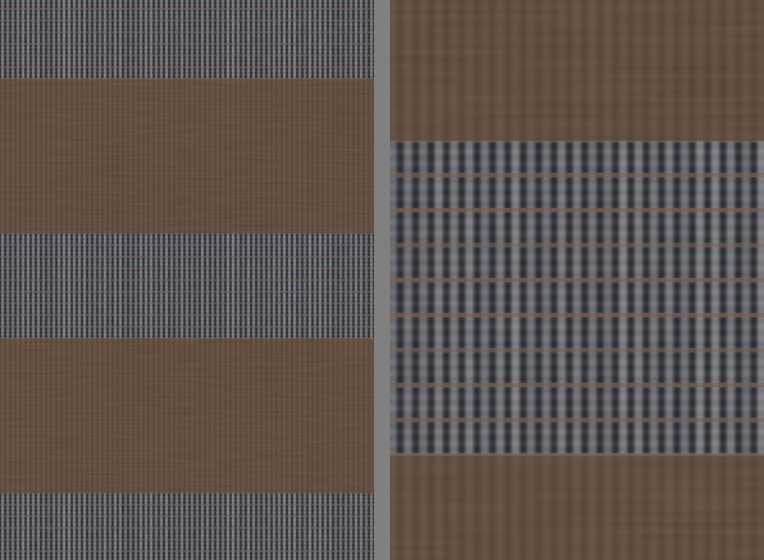
Left: the whole. Right: its middle third, enlarged.
Reproduce this pattern procedurally as a Shadertoy shader.

```glsl
// Woven cloth: brown bands alternating with slate bands of pale ribs and thin rust threads.

const float RIBS = 73.0;           // warp ribs across the canvas
const float WEFTS = 48.0;          // rust threads per canvas height
const float FINE_WEFTS = 144.0;    // fine cross threads per canvas height
const float BAND_PERIOD = 0.4635;
const float BAND_CENTRE = 0.4895;
const float BAND_HALF = 0.0935;

const vec3 SLATE_DARK = vec3(0.165, 0.178, 0.205);
const vec3 SLATE_PALE = vec3(0.490, 0.492, 0.505);
const vec3 BROWN_DARK = vec3(0.345, 0.275, 0.225);
const vec3 BROWN_PALE = vec3(0.415, 0.340, 0.287);
const vec3 RUST = vec3(0.455, 0.345, 0.290);

float hash(vec2 p) {
    vec3 q = fract(p.xyx * 0.1031);
    q += dot(q, q.yzx + 33.33);
    return fract((q.x + q.y) * q.z);
}

float cornerSlope(vec2 corner, vec2 offset) {
    float angle = 6.2832 * hash(corner);
    return dot(vec2(cos(angle), sin(angle)), offset);
}

// Gradient noise, roughly -0.7 to 0.7
float gradientNoise(vec2 p) {
    vec2 i = floor(p), f = fract(p);
    vec2 u = f * f * f * (f * (f * 6.0 - 15.0) + 10.0);
    vec2 e = vec2(1.0, 0.0);
    float low = mix(cornerSlope(i, f), cornerSlope(i + e, f - e), u.x);
    float high = mix(cornerSlope(i + e.yx, f - e.yx), cornerSlope(i + 1.0, f - 1.0), u.x);
    return mix(low, high, u.y);
}

// Share of a box of the given width that a line covers
float coverage(float dist, float halfWidth, float box) {
    float top = min(dist + 0.5 * box, halfWidth);
    float bottom = max(dist - 0.5 * box, -halfWidth);
    return clamp((top - bottom) / box, 0.0, 1.0);
}

// Antialiased thread centred in each unit cell
float thread(float x, float halfWidth, float box) {
    return coverage(fract(x) - 0.5, halfWidth, box);
}

vec3 slateCloth(vec2 uv, float fromCentre, vec2 pixel) {
    float x = uv.x * RIBS;
    float ribTone = 0.86 + 0.28 * hash(vec2(floor(x), 3.0));
    float rib = thread(x, 0.27, max(pixel.x * RIBS, 0.28));
    float fine = thread(fromCentre * FINE_WEFTS, 0.25, max(pixel.y * FINE_WEFTS, 0.4));
    float slub = gradientNoise(uv * vec2(RIBS, 60.0));
    float light = 0.10 + 0.80 * rib * ribTone + 0.16 * (fine - 0.5) + 0.10 * slub;
    vec3 cloth = mix(SLATE_DARK, SLATE_PALE, clamp(light, 0.0, 1.1));

    // Rust threads pass partly beneath the ribs
    float y = fromCentre * WEFTS;
    float tone = 0.75 + 0.35 * hash(vec2(floor(y), floor(uv.y / BAND_PERIOD)));
    float rust = thread(y, 0.065, pixel.y * WEFTS);
    return mix(cloth, RUST, clamp(rust * tone * mix(0.8, 0.5, rib), 0.0, 1.0));
}

vec3 brownCloth(vec2 uv, vec2 pixel) {
    float x = uv.x * RIBS;
    float rib = thread(x, 0.28, max(pixel.x * RIBS, 0.4));
    float ribTone = hash(vec2(floor(x), 7.0)) - 0.5;
    float fine = thread(uv.y * FINE_WEFTS, 0.25, max(pixel.y * FINE_WEFTS, 0.4));
    float streak = gradientNoise(uv * vec2(9.0, 170.0));
    float cloud = gradientNoise(uv * vec2(5.0, 4.0));
    float light = 0.14 + 0.68 * rib + 0.16 * ribTone * rib + 0.14 * (fine - 0.5);
    light += 0.30 * streak + 0.15 * cloud;
    return mix(BROWN_DARK, BROWN_PALE, light);
}

void mainImage(out vec4 fragColor, in vec2 fragCoord) {
    vec2 uv = fragCoord / iResolution.xy;
    vec2 pixel = 1.0 / iResolution.xy;

    // Signed height from the centre of the nearest slate band
    float cell = (uv.y - BAND_CENTRE) / BAND_PERIOD + 0.5;
    float fromCentre = (fract(cell) - 0.5) * BAND_PERIOD;
    float slate = coverage(fromCentre, BAND_HALF, pixel.y);

    vec3 colour = mix(brownCloth(uv, pixel), slateCloth(uv, fromCentre, pixel), slate);

    // Pale seam along the foot of each slate band
    float seam = coverage(fromCentre + BAND_HALF, 0.0009, pixel.y);
    colour = mix(colour, vec3(0.46, 0.41, 0.38), 0.55 * seam);

    fragColor = vec4(colour, 1.0);
}
```
